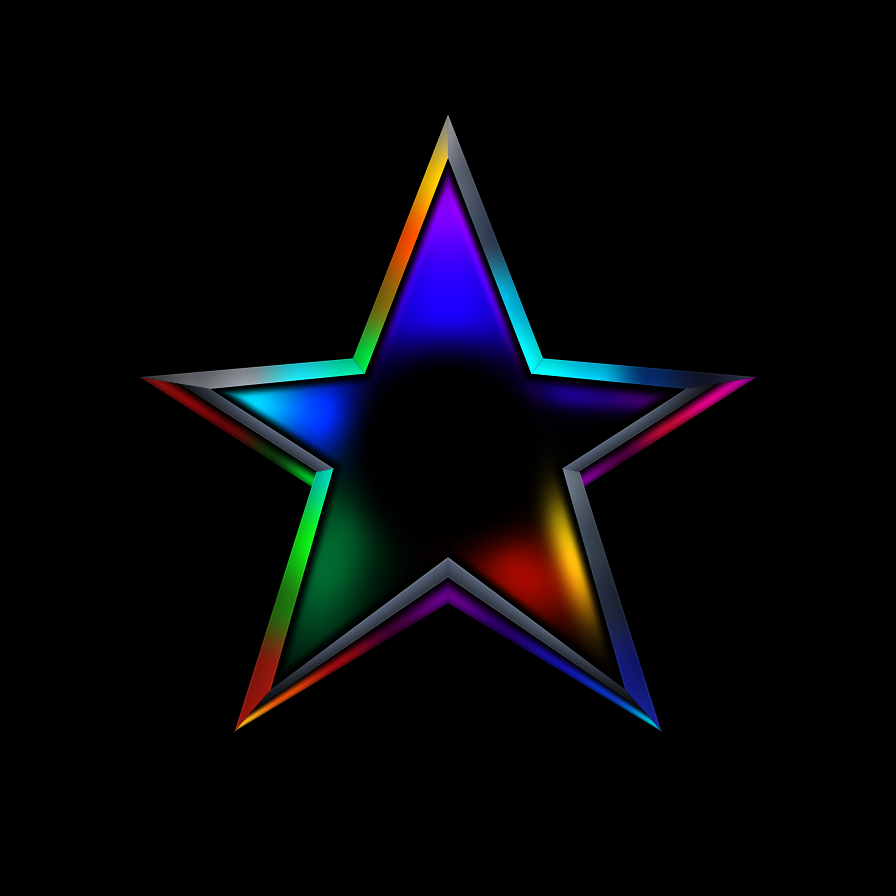
Reproduce this background procedurally as a WebGL 1 fragment shader.

```glsl
precision highp float;
// A bevelled five-pointed star on black with an iridescent metal frame.
// Each frame side is a quad with a five-stop ramp along it; the hollow
// inside is lit by stretched gaussian glows around a dark centre.
uniform vec2 u_resolution;

float pixel;

// Signed distance to the line a-b, positive on its right side.
float side(vec2 p, vec2 a, vec2 b) {
  vec2 d = normalize(b - a);
  return dot(p - a, vec2(d.y, -d.x));
}

float cover(float d) {
  return smoothstep(-0.7 * pixel, 0.7 * pixel, d);
}

// Clockwise quad, outer side a-b: x along it, y across it, z coverage.
vec3 facet(vec2 p, vec2 a, vec2 b, vec2 c, vec2 d) {
  float outer = side(p, a, b), inner = side(p, c, d);
  float ends = min(side(p, b, c), side(p, d, a));
  float along = dot(p - a, b - a) / dot(b - a, b - a);
  float across = outer / max(outer + inner, 0.0001);
  return vec3(clamp(along, 0.0, 1.0), clamp(across, 0.0, 1.0),
              cover(min(min(outer, inner), ends)));
}

// Five evenly spaced colour stops.
vec3 ramp(float t, vec3 a, vec3 b, vec3 c, vec3 d, vec3 e) {
  t *= 4.0;
  vec3 col = mix(a, b, smoothstep(0.0, 1.0, t));
  col = mix(col, c, smoothstep(1.0, 2.0, t));
  col = mix(col, d, smoothstep(2.0, 3.0, t));
  return mix(col, e, smoothstep(3.0, 4.0, t));
}

// Thin bright lines on both borders of a band.
float rim(float u) {
  return smoothstep(0.1, 0.0, u) + smoothstep(0.9, 1.0, u);
}

vec3 flatBevel(vec3 tint, float u) {
  return tint * (0.85 + 0.25 * u) + 0.14 * rim(u) * (0.4 + tint);
}

// Coloured outer band that sinks to black before a steel inner band.
vec3 doubleBevel(vec3 tint, float u, float shine) {
  float v = clamp((u - 0.58) / 0.42, 0.0, 1.0);
  vec3 steel = vec3(0.29, 0.33, 0.4) * (0.6 + 0.6 * v) + 0.25 * rim(v);
  vec3 band = tint * smoothstep(0.6, 0.2, u) * (0.65 + 0.35 * smoothstep(0.0, 0.2, u));
  return mix(band, steel * shine, smoothstep(0.56, 0.61, u));
}

float glow(vec2 p, vec2 centre, vec2 axis, vec2 size) {
  axis = normalize(axis);
  p -= centre;
  vec2 r = vec2(dot(p, axis), dot(p, vec2(-axis.y, axis.x))) / size;
  return exp(-dot(r, r));
}

vec3 interior(vec2 p, vec2 q) {
  vec3 col = vec3(0.1, 0.0, 1.0) * glow(p, vec2(0.0, 0.16), vec2(1, 0), vec2(0.1, 0.09));
  col += vec3(0.5, 0.0, 0.75) * glow(p, vec2(0.0, 0.275), vec2(1, 0), vec2(0.06, 0.065));
  col += vec3(0.38, 0.0, 0.35) * glow(q, vec2(0.046, 0.185), vec2(0.36, -0.93), vec2(0.1, 0.007))
       * (p.x > 0.0 ? 1.0 : 0.5);
  col += vec3(0.0, 0.85, 0.95) * glow(p, vec2(-0.22, 0.048), vec2(1, 0), vec2(0.055, 0.04));
  col += vec3(0.0, 0.12, 1.0) * glow(p, vec2(-0.135, 0.035), vec2(1, 0), vec2(0.05, 0.045));
  col += vec3(0.1, 0.0, 0.5) * glow(p, vec2(0.14, 0.058), vec2(1, -0.1), vec2(0.07, 0.015));
  col += vec3(0.2, 0.0, 0.24) * glow(p, vec2(0.22, 0.052), vec2(1, -0.1), vec2(0.04, 0.012));
  col += vec3(0.0, 0.42, 0.19) * glow(p, vec2(-0.135, -0.13), vec2(-0.3, -0.95), vec2(0.1, 0.05));
  col += vec3(0.65, 0.04, 0.0) * glow(p, vec2(0.085, -0.145), vec2(1, -0.6), vec2(0.065, 0.045));
  col += vec3(0.85, 0.75, 0.05) * glow(p, vec2(0.138, -0.12), vec2(0.3, -0.95), vec2(0.07, 0.018));
  return col * smoothstep(0.08, 0.15, length(p));
}

void main() {
  float scale = min(u_resolution.x, u_resolution.y);
  pixel = 1.0 / scale;
  vec2 p = (gl_FragCoord.xy - 0.5 * u_resolution) / scale;
  vec2 q = vec2(abs(p.x), p.y);
  bool right = p.x > 0.0;

  // Corners of the right half, clockwise from the top.
  vec2 o0 = vec2(0.0, 0.372), o1 = vec2(0.106, 0.1), o2 = vec2(0.344, 0.079);
  vec2 o3 = vec2(0.151, -0.044), o4 = vec2(0.238, -0.316), o5 = vec2(0.0, -0.173);
  vec2 i0 = vec2(0.0, 0.324), i1 = vec2(0.093, 0.083), i2 = vec2(0.266, 0.066);
  vec2 i3 = vec2(0.128, -0.023), i4 = vec2(0.198, -0.27), i5 = vec2(0.0, -0.122);

  // Hollow: notches join two sides, tips intersect them.
  float upper = max(side(q, i0, i1), side(q, i1, i2));
  float lower = max(side(q, i2, i3), side(q, i3, i4));
  float inside = min(min(upper, lower), side(q, i4, i5));
  vec3 col = interior(p, q) * smoothstep(0.001, 0.014, inside);

  // Top point.
  vec3 f = facet(q, o0, o1, i1, i0);
  vec3 tint = right
    ? ramp(f.x, vec3(0.65), vec3(0.33, 0.36, 0.42), vec3(0.2, 0.25, 0.33), vec3(0.0, 0.7, 0.85), vec3(0.0, 0.95, 0.95))
    : ramp(f.x, vec3(0.6), vec3(0.95, 0.75, 0.0), vec3(0.95, 0.3, 0.0), vec3(0.5, 0.4, 0.05), vec3(0.0, 0.85, 0.25));
  col = mix(col, flatBevel(tint, f.y), f.z);

  // Upper side of the arm.
  f = facet(q, o1, o2, i2, i1);
  tint = right
    ? ramp(f.x, vec3(0.0, 0.95, 0.95), vec3(0.0, 0.75, 0.9), vec3(0.02, 0.17, 0.42), vec3(0.07, 0.08, 0.16), vec3(0.2, 0.2, 0.28))
    : ramp(f.x, vec3(0.0, 0.85, 0.6), vec3(0.1, 0.85, 0.9), vec3(0.55, 0.58, 0.6), vec3(0.4, 0.41, 0.43), vec3(0.2));
  col = mix(col, flatBevel(tint, f.y), f.z);

  // Lower side of the arm.
  f = facet(q, o2, o3, i3, i2);
  tint = right
    ? ramp(f.x, vec3(0.7, 0.0, 0.65), vec3(0.9, 0.0, 0.55), vec3(0.75, 0.04, 0.2), vec3(0.3, 0.0, 0.25), vec3(0.5, 0.0, 0.6))
    : ramp(f.x, vec3(0.5, 0.08, 0.06), vec3(0.55, 0.03, 0.04), vec3(0.4, 0.02, 0.03), vec3(0.05, 0.2, 0.04), vec3(0.0, 0.8, 0.15));
  col = mix(col, doubleBevel(tint, f.y, smoothstep(-0.1, 0.65, f.x)), f.z);

  // Outer side of the leg.
  f = facet(q, vec2(0.147, -0.027), o4, i4, i3);
  tint = right
    ? ramp(f.x, vec3(0.4, 0.44, 0.5), vec3(0.22, 0.26, 0.31), vec3(0.12, 0.15, 0.22), vec3(0.07, 0.09, 0.45), vec3(0.1, 0.15, 0.65))
    : ramp(f.x, vec3(0.0, 0.8, 0.65), vec3(0.05, 0.9, 0.08), vec3(0.12, 0.45, 0.06), vec3(0.55, 0.09, 0.05), vec3(0.65, 0.08, 0.05));
  col = mix(col, flatBevel(tint, f.y), f.z);

  // Inner side of the leg, from the tip up.
  f = facet(q, o4, o5, i5, i4);
  tint = right
    ? ramp(f.x, vec3(0.0, 0.85, 0.9), vec3(0.05, 0.2, 0.75), vec3(0.08, 0.06, 0.65), vec3(0.15, 0.0, 0.4), vec3(0.4, 0.0, 0.55))
    : ramp(f.x, vec3(1.0, 0.8, 0.1), vec3(0.9, 0.3, 0.03), vec3(0.6, 0.04, 0.06), vec3(0.25, 0.0, 0.2), vec3(0.4, 0.0, 0.55));
  col = mix(col, doubleBevel(tint, f.y, smoothstep(1.1, 0.3, 1.0 - f.x)), f.z);

  gl_FragColor = vec4(min(col, 1.0), 1.0);
}
```
